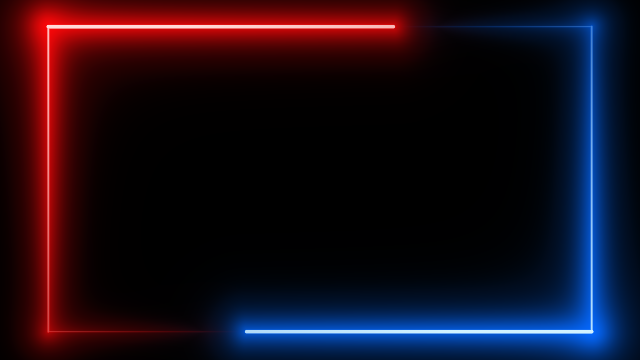
This background is drawn by a WebGL 1 fragment shader. Its source:

```glsl
precision highp float;
// Neon frame on black: a red half and its blue half-turn twin, each fading along its path.

uniform vec2 u_resolution;

// One tube from a to b: x is the halo, y the hot core; power runs from power.x to power.y.
vec2 tube(vec2 p, vec2 a, vec2 b, float radius, vec2 power) {
  vec2 ab = b - a;
  float along = clamp(dot(p - a, ab) / dot(ab, ab), 0.0, 1.0);
  float dist = length(p - a - ab * along);
  float strength = mix(power.x, power.y, along);
  float soft = 0.75 / u_resolution.y;
  float halo = 1.5 * exp(-dist / 0.028) + 0.24 * exp(-dist / 0.095);
  float core = 1.0 - smoothstep(radius - soft, radius + soft, dist);
  return strength * vec2(halo, core);
}

// Half of the frame: thick top bar, thin left side, faint bottom line.
vec2 halfFrame(vec2 p) {
  vec2 corner = vec2(0.7546, 0.4236);
  vec2 topLeft = vec2(-corner.x, corner.y);
  vec2 bar = tube(p, topLeft, vec2(0.2037, corner.y), 0.0055, vec2(1.1, 0.85));
  vec2 side = tube(p, topLeft, -corner, 0.0027, vec2(1.05, 0.38));
  vec2 tail = tube(p, -corner, vec2(-0.222, -corner.y), 0.0018, vec2(0.22, 0.0));
  // The side core stays hotter than its halo, and the tail has a visible thread.
  side.y = sqrt(side.y) * 0.85;
  tail.y *= 2.2;
  return vec2(bar.x + side.x + tail.x, max(bar.y, max(side.y, tail.y)));
}

// Saturating halo with a pale core on top.
vec3 neon(vec2 light, vec3 tint, vec3 hot) {
  vec3 halo = tint * (1.0 - exp(-1.15 * light.x));
  vec3 coreColor = mix(tint, hot, smoothstep(0.1, 0.9, light.y));
  return mix(halo, coreColor, clamp(light.y, 0.0, 1.0));
}

void main() {
  vec2 p = (gl_FragCoord.xy - 0.5 * u_resolution) / u_resolution.y;
  p.y -= 0.0023;

  vec3 red = neon(halfFrame(p), vec3(1.0, 0.03, 0.035), vec3(1.0, 0.86, 0.85));
  vec3 blue = neon(halfFrame(-p), vec3(0.02, 0.41, 1.0), vec3(0.82, 0.95, 1.0));

  // Screen blend keeps the crossing glows in range.
  vec3 color = 1.0 - (1.0 - red) * (1.0 - blue);

  // Sink the faint outer haze into black.
  color *= smoothstep(-0.02, 0.12, max(color.r, max(color.g, color.b)));
  gl_FragColor = vec4(color, 1.0);
}
```
